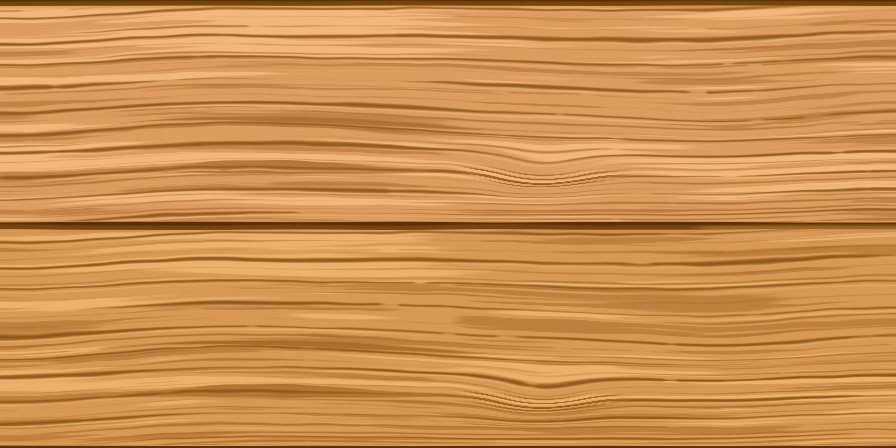
This texture is drawn by a Shadertoy shader. Its source:

```glsl
#define PLANKS 2.0
#define SEAM_WIDTH 0.033
#define SEAM_SHIFT 0.006
#define BOLD_VEINS 10.0
#define FINE_VEINS 27.0
#define BOLD_WIDTH 0.0105
#define FINE_WIDTH 0.0045
#define KNOT vec2(0.605, 0.79)
#define KNOT_DIP 0.065

const vec3 PALE  = vec3(0.94, 0.71, 0.46);
const vec3 HONEY = vec3(0.86, 0.61, 0.36);
const vec3 TAN   = vec3(0.76, 0.51, 0.27);
const vec3 BROWN = vec3(0.62, 0.38, 0.14);
const vec3 UMBER = vec3(0.45, 0.27, 0.06);
const vec3 DARK  = vec3(0.36, 0.18, 0.01);

float hash(vec2 p) {
    return fract(sin(dot(p, vec2(127.1, 311.7))) * 43758.5453);
}

float noise(vec2 p) {
    vec2 i = floor(p), f = fract(p);
    f = f * f * (3.0 - 2.0 * f);
    return mix(mix(hash(i), hash(i + vec2(1, 0)), f.x),
               mix(hash(i + vec2(0, 1)), hash(i + vec2(1, 1)), f.x), f.y);
}

float bell(float x, float centre, float width) {
    float d = (x - centre) / width;
    return exp(-d * d);
}

// Downward shift of the fibres: a long swell and a dip at the knot
float bend(vec2 p) {
    float swell = 0.05 * smoothstep(0.25, 0.0, p.x)
                + 0.085 * smoothstep(0.25, 0.8, p.x) * bell(p.y, 0.55, 0.3)
                - 0.035 * smoothstep(0.78, 1.0, p.x);
    float dip = KNOT_DIP * bell(p.x, KNOT.x, 0.06) * bell(p.y, KNOT.y, 0.11);
    float wobble = 0.016 * (noise(p * vec2(6.0, 9.0)) - 0.5)
                 + 0.006 * (noise(p * vec2(28.0, 30.0)) - 0.5);
    return swell + dip + wobble;
}

// Broken lines along the fibres, one per row, of varying thickness
float veins(vec2 g, float rows, float width, float plank, float px) {
    float id = floor(g.y * rows);
    float centre = (id + 0.5 + 0.4 * (hash(vec2(id, rows)) - 0.5)) / rows;
    float strength = 0.45 + 0.55 * hash(vec2(id, rows + 5.0));
    float swelling = noise(vec2(g.x * 5.0 + plank * 1.7, id * 7.3 + rows));
    float dashes = noise(vec2(g.x * 32.0 + plank * 11.0, id * 3.7 + rows));
    float halfWidth = width * strength * (1.5 * swelling - 0.1)
                    * smoothstep(0.12, 0.4, dashes + 0.3 * swelling);
    float cover = clamp(halfWidth / px * 1.5, 0.0, 1.0);
    return cover * smoothstep(px, -px, abs(g.y - centre) - halfWidth);
}

// Long tapered streak of darker wood
float streak(vec2 g, vec2 centre, vec2 size, float px) {
    float taper = size.y * bell(g.x, centre.x, size.x) - 0.004;
    float ragged = 0.008 * (noise(g * vec2(14.0, 90.0)) - 0.5);
    return smoothstep(px, -px, abs(g.y - centre.y) + ragged - taper);
}

void mainImage(out vec4 fragColor, in vec2 fragCoord) {
    vec2 uv = fragCoord / iResolution.xy;
    float row = (1.0 - uv.y + SEAM_SHIFT) * PLANKS;
    float plank = mod(floor(row), PLANKS);
    float px = PLANKS / iResolution.y;
    vec2 p = vec2(uv.x, fract(row));
    vec2 g = vec2(p.x, p.y - bend(p));

    // Banded ground grain
    float grain = 0.5 * noise(g * vec2(3.0, 24.0) + 3.0)
                + 0.32 * noise(g * vec2(5.0, 58.0) + plank * 17.0)
                + 0.18 * noise(g * vec2(11.0, 105.0) + plank * 29.0);
    grain += 0.05 * plank;
    vec3 col = mix(PALE, HONEY, smoothstep(0.4, 0.49, grain));
    col = mix(col, TAN, smoothstep(0.66, 0.73, grain));

    // Darker streaks, then fine and bold veins
    for (int i = 0; i < 2; i++) {
        float k = float(i);
        vec2 centre = vec2(0.37 - 0.06 * k, 0.545 + 0.215 * k);
        float mask = streak(g, centre, vec2(0.17, 0.02 + 0.015 * k), px);
        col = mix(col, mix(TAN, BROWN, 0.45 + 0.4 * noise(g * vec2(6.0, 70.0))), 0.85 * mask);
    }
    float fine = veins(g, FINE_VEINS, FINE_WIDTH, plank, px);
    float bold = veins(g, BOLD_VEINS, BOLD_WIDTH, plank, px);
    float core = veins(g, BOLD_VEINS, BOLD_WIDTH * 0.4, plank, px);
    float glint = veins(g - vec2(0.0, 0.014), BOLD_VEINS, FINE_WIDTH, plank + 4.0, px);
    col = mix(col, PALE, 0.7 * glint);
    col = mix(col, mix(TAN, BROWN, 0.6), 0.85 * fine);
    col = mix(col, BROWN, 0.85 * bold);
    col = mix(col, UMBER, 0.45 * core);

    // Tight lines curling round the knot
    float knot = bell(p.x, KNOT.x, 0.1) * bell(g.y, KNOT.y - 0.045, 0.05);
    float curl = sin(g.y * 260.0 + 2.0 * noise(g * vec2(9.0, 4.0)));
    col = mix(col, PALE, 0.7 * smoothstep(0.2, 0.8, -curl) * smoothstep(0.3, 0.6, knot));
    col = mix(col, BROWN, 0.9 * smoothstep(0.35, 0.85, curl) * smoothstep(0.3, 0.6, knot));

    // Rosier first plank, duller second
    col *= mix(vec3(1.01, 1.01, 1.04), vec3(0.985, 0.985, 0.92), plank);

    // Seam, worn towards the right end of the lower plank
    float worn = plank * smoothstep(0.76, 0.8, p.x);
    float depth = abs(p.y - 0.02) - 0.5 * SEAM_WIDTH;
    float ragged = 0.008 * (noise(vec2(p.x * 9.0, plank * 5.0)) - 0.5);
    vec3 seam = mix(DARK, UMBER, smoothstep(0.012, 0.02, p.y + ragged));
    seam = mix(seam, BROWN, worn * smoothstep(0.012, 0.028, p.y));
    col = mix(col, TAN, 0.5 * smoothstep(0.025, 0.0, depth));
    col = mix(col, seam, smoothstep(0.6 * px, -0.6 * px, depth + ragged * 0.5));

    fragColor = vec4(col, 1.0);
}
```
